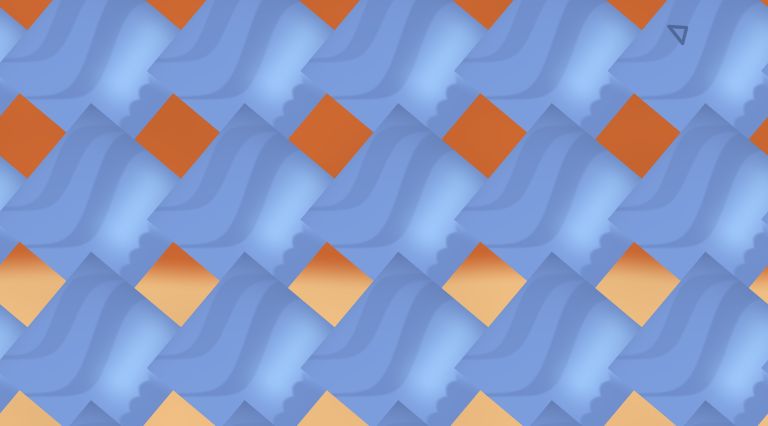
A Shadertoy shader for this pattern:

```glsl
// Overlapping tilted blue squares in a brick of five columns, over a ground that
// turns from burnt orange to cream. Each square carries S-shaped bands bounded by
// logistic curves, a soft glow and a scalloped shadow. Lengths are in column widths.

#define COLUMNS 5.0
#define ROW_STEP 0.967
#define TOP_CORNER vec2(0.592, 0.671)
#define SIDE 0.99
#define TILT 0.698
#define BLUE vec3(0.485, 0.615, 0.865)
#define BAND_BLUE vec3(0.435, 0.555, 0.795)
#define SHADE_BLUE vec3(0.39, 0.49, 0.71)
#define GLOW_BLUE vec3(0.63, 0.80, 1.0)
#define ORANGE vec3(0.79, 0.40, 0.19)
#define CREAM vec3(0.92, 0.73, 0.50)
#define HORIZON 1.77

vec2 hashGradient(vec2 cell) {
    float a = 6.2832 * fract(sin(dot(cell, vec2(127.1, 311.7))) * 43758.5);
    return vec2(cos(a), sin(a));
}

float gradientNoise(vec2 p) {
    vec2 i = floor(p), f = p - i;
    vec2 w = f * f * f * (f * (f * 6.0 - 15.0) + 10.0);
    vec2 e = vec2(1.0, 0.0);
    float a = dot(hashGradient(i), f);
    float b = dot(hashGradient(i + e.xy), f - e.xy);
    float c = dot(hashGradient(i + e.yx), f - e.yx);
    float d = dot(hashGradient(i + e.xx), f - e.xx);
    return mix(mix(a, b, w.x), mix(c, d, w.x), w.y);
}

float segmentDistance(vec2 p, vec2 a, vec2 b) {
    vec2 ab = b - a;
    return length(p - a - ab * clamp(dot(p - a, ab) / dot(ab, ab), 0.0, 1.0));
}

// Coverage of the area below a logistic curve falling from low to high on the canvas
float belowCurve(vec2 p, float low, float high, float middle, float spread, float soft) {
    float s = 1.0 / (1.0 + exp(-(p.x - middle) / spread));
    float slope = (low - high) * s * (1.0 - s) / spread;
    float d = (p.y - mix(low, high, s)) / sqrt(1.0 + slope * slope);
    return smoothstep(-soft, soft, d);
}

// p starts at the top corner, y down; local runs along the two sides
vec3 squareColor(vec2 p, vec2 local, float px) {
    float soft = px + 0.004;
    float inner = belowCurve(p, 0.924, 0.163, 0.013, 0.065, soft)
                * (1.0 - belowCurve(p, 0.944, 0.293, 0.143, 0.059, soft));
    float outer = belowCurve(p, 0.677, 0.143, -0.241, 0.052, soft)
                * (1.0 - belowCurve(p, 0.703, 0.182, -0.104, 0.059, soft));
    vec3 color = mix(BLUE, BAND_BLUE, max(inner, 0.75 * outer));

    // Glow
    float g = segmentDistance(p, vec2(0.21, 0.83), vec2(0.40, 0.54));
    color = mix(color, GLOW_BLUE, 0.9 * exp(-g * g / 0.024));

    // Scalloped shadow
    vec2 normal = vec2(0.856, 0.517);
    vec2 q = p - vec2(0.30, 0.93);
    float along = dot(q, vec2(-normal.y, normal.x));
    float scallop = dot(q, normal) + 0.035 * abs(sin(26.0 * along)) - 0.015;
    float shadow = smoothstep(-soft, soft + 0.012, scallop) * smoothstep(-0.2, -0.08, along);
    color = mix(color, BAND_BLUE, 0.9 * shadow);

    // Darker upper edges and top corner
    float shade = 0.55 * exp(-local.y / 0.13) + 0.22 * exp(-local.x / 0.07)
                + 0.35 * exp(-length(p) / 0.2);
    return mix(color, SHADE_BLUE, clamp(shade, 0.0, 1.0));
}

vec3 groundColor(vec2 p) {
    float line = HORIZON + 0.16 * gradientNoise(vec2(p.x * 0.9, 3.7));
    vec3 color = mix(ORANGE, CREAM, smoothstep(line - 0.13, line + 0.11, p.y));
    return color * (1.0 + 0.05 * gradientNoise(p * vec2(1.3, 2.1)));
}

void mainImage(out vec4 fragColor, in vec2 fragCoord) {
    float px = COLUMNS / iResolution.x;
    vec2 p = vec2(fragCoord.x, iResolution.y - fragCoord.y) * px;
    vec3 color = groundColor(p);

    // Squares: right covers left, lower covers upper
    vec2 pitch = vec2(1.0, ROW_STEP);
    vec2 cell = floor((p - TOP_CORNER) / pitch);
    vec2 u = vec2(cos(TILT), sin(TILT));
    vec2 v = vec2(-u.y, u.x);
    for (int j = -1; j <= 1; j++) {
        for (int i = 0; i <= 1; i++) {
            vec2 d = p - TOP_CORNER - (cell + vec2(i, j)) * pitch;
            vec2 local = vec2(dot(d, u), dot(d, v));
            vec2 edge = abs(local - 0.5 * SIDE) - 0.5 * SIDE;
            float cover = 1.0 - smoothstep(-0.6 * px, 0.6 * px, max(edge.x, edge.y));
            if (cover > 0.0) color = mix(color, squareColor(d, max(local, 0.0), px), cover);
        }
    }

    // Small outlined triangle, upper right
    vec2 a = vec2(4.355, 0.172), b = vec2(4.470, 0.180), c = vec2(4.444, 0.283);
    float t = min(segmentDistance(p, a, b), min(segmentDistance(p, b, c), segmentDistance(p, c, a)));
    color = mix(color, vec3(0.28, 0.37, 0.55), 0.8 * (1.0 - smoothstep(0.006, 0.009 + px, t)));

    fragColor = vec4(color, 1.0);
}
```
